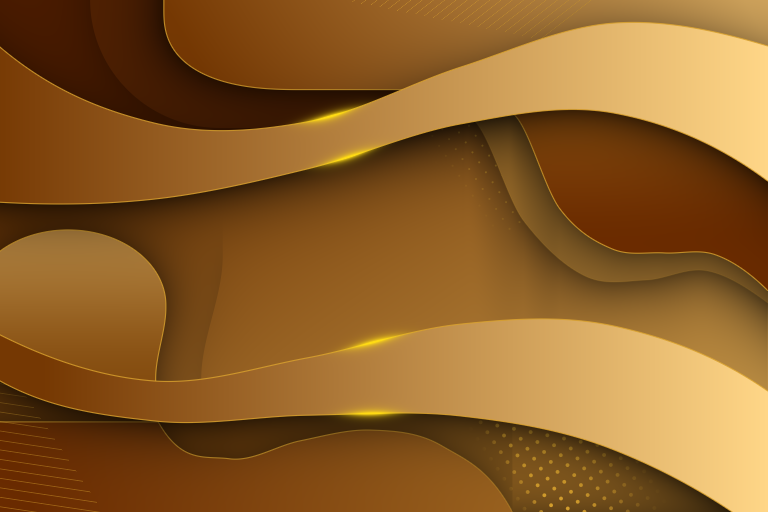
Reproduce this background procedurally as a WebGL 1 fragment shader.

```glsl
precision highp float;
// Abstract golden background: two satin ribbons over layered curved shapes.
uniform vec2 u_resolution;

#define GOLD vec3(0.86, 0.64, 0.18)
#define GLINT vec3(1.0, 0.86, 0.08)
#define BROWN vec3(0.46, 0.22, 0.01)
#define SATIN vec3(1.0, 0.84, 0.53)
#define SHADOW_WIDTH 0.05
#define RIM_WIDTH 0.0011
#define DOT_SPACING 0.0235

// Coverage of a shape with signed distance d, smoothed over one pixel.
float cover(float d) {
  return clamp(0.5 - d * u_resolution.y, 0.0, 1.0);
}

// Catmull-Rom weights for four knots at offsets t.
vec4 weights(vec4 t) {
  t = abs(t);
  vec4 near = (1.5 * t - 2.5) * t * t + 1.0;
  vec4 far = ((2.5 - 0.5 * t) * t - 4.0) * t + 2.0;
  return mix(near, far, step(1.0, t)) * step(t, vec4(2.0));
}

// Smooth curve from x0 to x1 through six knots, with one guide knot at each end.
float spline(float x, float x0, float x1, vec4 a, vec4 b) {
  float s = 1.0 + 5.0 * clamp((x - x0) / (x1 - x0), 0.0, 1.0);
  vec4 i = vec4(0.0, 1.0, 2.0, 3.0);
  return dot(weights(s - i), a) + dot(weights(s - i - 4.0), b);
}

// Signed distance to a spline, positive below it.
float edge(vec2 p, float x0, float x1, vec4 a, vec4 b) {
  float y = spline(p.x, x0, x1, a, b);
  float slope = (spline(p.x + 0.002, x0, x1, a, b) - y) / 0.002;
  return (p.y - y) / sqrt(1.0 + slope * slope);
}

// Approximate distance to a superellipse with offset q from its centre.
float superellipse(vec2 q, vec2 radius, float n) {
  q = max(q / radius, 0.001);
  float f = pow(pow(q.x, n) + pow(q.y, n), 1.0 / n);
  return (f - 1.0) / length(pow(q / f, vec2(n - 1.0)) / radius);
}

float shadow(float d, float strength) {
  return 1.0 - strength * exp(-max(d, 0.0) / SHADOW_WIDTH);
}

// Drop shadow, fill and thin gold rim of one shape.
vec3 layer(vec3 base, vec3 fill, float d, float shade, float rim) {
  vec3 c = mix(base * shadow(d, shade), fill, cover(d));
  return mix(c, GOLD, rim * cover(abs(d) - RIM_WIDTH));
}

// Rotated grid of round dots.
float dots(vec2 p, float radius) {
  vec2 cell = fract(mat2(0.83, 0.56, -0.56, 0.83) * p / DOT_SPACING) - 0.5;
  return cover(length(cell) * DOT_SPACING - radius);
}

// Thin parallel lines, t measured across them.
float hatch(float t, float spacing) {
  return cover(abs(fract(t / spacing) - 0.5) * spacing - 0.0007);
}

vec3 topScene(vec2 p) {
  float fold = superellipse(vec2(0.43 - p.x, p.y), vec2(0.254, 0.25), 2.0);
  vec3 c = layer(vec3(0.30, 0.11, 0.0), vec3(0.32, 0.13, 0.01), fold, 0.2, 0.0);
  float panel = superellipse(vec2(0.586 - p.x, p.y - 0.02), vec2(0.266, 0.155), 2.5);
  float light = clamp((p.x - 0.36) / 1.14 - 0.5 * (p.y - 0.08), 0.0, 1.0);
  c = layer(c, mix(BROWN, vec3(0.84, 0.66, 0.37), light), panel, 0.55, 0.8);
  float zone = step(p.y, (p.x - 0.67) * 0.2) * step(p.x + 1.3 * p.y, 1.17);
  return mix(c, GOLD, 0.6 * zone * hatch(p.x + 1.3 * p.y, 0.022));
}

vec3 middleScene(vec2 p) {
  float light = clamp(0.5 * p.x + 0.7 * (p.y - 0.4) - 0.05, 0.0, 1.0);
  vec3 c = mix(vec3(0.47, 0.24, 0.03), vec3(0.76, 0.58, 0.28), light);

  // Faint fold and dots
  float fold = p.x - 0.435 + 0.042 * smoothstep(0.5, 0.74, p.y);
  c *= 1.0 - 0.14 * cover(fold) * exp(min(fold, 0.0) / 0.04) * smoothstep(0.42, 0.55, p.y);
  float zone = smoothstep(0.0, 0.14, p.x - 0.8 - 0.8 * (p.y - 0.27)) * step(p.y, 0.45);
  c = mix(c, GOLD, 0.8 * zone * dots(p, 0.0019));

  // Right band and dark panel
  float band = edge(p, 0.904, 1.5, vec4(0.568, 0.23, 0.432, 0.539), vec4(0.547, 0.529, 0.592, 0.705));
  c = layer(c, mix(vec3(0.53, 0.35, 0.11), vec3(0.60, 0.43, 0.18), p.y * 1.8), band, 0.38, 0.15);
  float panel = edge(p, 0.992, 1.5, vec4(0.408, 0.218, 0.408, 0.486), vec4(0.494, 0.498, 0.568, 0.701));
  vec3 fill = mix(vec3(0.55, 0.30, 0.05), vec3(0.42, 0.17, 0.0), smoothstep(0.2, 0.48, p.y));
  c = layer(c, fill, panel, 0.42, 0.8);

  // Left pebble
  vec2 q = vec2(abs(p.x - 0.133 + 0.02 * smoothstep(0.6, 0.74, p.y)), 0.596 - p.y);
  fill = mix(vec3(0.72, 0.53, 0.26), vec3(0.52, 0.30, 0.06), smoothstep(0.42, 0.76, p.y));
  return layer(c, fill, superellipse(q, vec2(0.191, 0.147), 2.0), 0.4, 0.8);
}

vec3 bottomScene(vec2 p) {
  vec3 c = mix(vec3(0.48, 0.27, 0.05), vec3(0.60, 0.41, 0.14), smoothstep(0.3, 1.2, p.x));
  float hill = -edge(p, 0.309, 1.002, vec4(0.4, 0.824, 0.896, 0.861), vec4(0.84, 0.871, 1.002, 1.39));
  vec3 fill = mix(vec3(0.42, 0.17, 0.0), vec3(0.62, 0.40, 0.13), clamp(p.x - 0.4 * (p.y - 0.85), 0.0, 1.0));
  c = layer(c, fill, hill, 0.35, 0.8 * (1.0 - smoothstep(0.6, 1.1, p.x) * 0.6));
  float lines = step(p.x, 0.064 + 0.67 * (p.y - 0.793)) * hatch(p.y - 0.15 * p.x, 0.0185);
  c = mix(c, GOLD, 0.5 * lines);
  float zone = smoothstep(0.0, 0.08, p.x - 0.9 - 0.6 * (p.y - 0.82));
  zone *= 1.0 - smoothstep(1.1, 1.32, p.x);
  return mix(c, GOLD, zone * dots(p, 0.0037));
}

// Satin band between two edges, with a bright glint on each.
vec3 ribbon(vec3 c, vec2 p, float top, float bottom, float tone, vec2 glintX) {
  vec3 fill = mix(BROWN, SATIN, clamp(p.x / 1.5 + tone * (1.5 - p.x), 0.0, 1.0));
  c *= shadow(bottom, 0.62 * step(0.0, bottom));
  c = layer(c, fill, max(-top, bottom), 0.0, 0.8);
  vec2 along = (p.x - glintX) / 0.052;
  vec2 glow = exp(-along * along - abs(vec2(top, bottom)) / 0.006);
  return mix(c, GLINT, clamp(1.2 * (glow.x + glow.y), 0.0, 1.0));
}

void main() {
  // Height units, with y running down from the top
  vec2 uv = gl_FragCoord.xy / u_resolution;
  vec2 p = vec2(1.5 * uv.x, 1.0 - uv.y);
  float top1 = edge(p, 0.0, 1.5, vec4(-0.268, 0.092, 0.24, 0.238), vec4(0.131, 0.045, 0.09, 0.225));
  float bottom1 = edge(p, 0.0, 1.5, vec4(0.355, 0.395, 0.389, 0.33), vec4(0.242, 0.221, 0.354, 0.67));
  float top2 = edge(p, 0.0, 1.5, vec4(0.443, 0.654, 0.744, 0.699), vec4(0.633, 0.637, 0.764, 1.055));
  float bottom2 = edge(p, 0.0, 1.5, vec4(0.49, 0.744, 0.822, 0.811), vec4(0.8125, 0.879, 1.051, 1.35));

  vec3 c;
  if (top1 + bottom1 < 0.0) c = topScene(p) * shadow(-top1, 0.25);
  else if (top2 + bottom2 < 0.0) c = middleScene(p);
  else c = bottomScene(p);
  c = ribbon(c, p, top1, bottom1, 0.01, vec2(0.645, 0.68));
  c = ribbon(c, p, top2, bottom2, -0.04, vec2(0.73, 0.725));
  gl_FragColor = vec4(c, 1.0);
}
```
